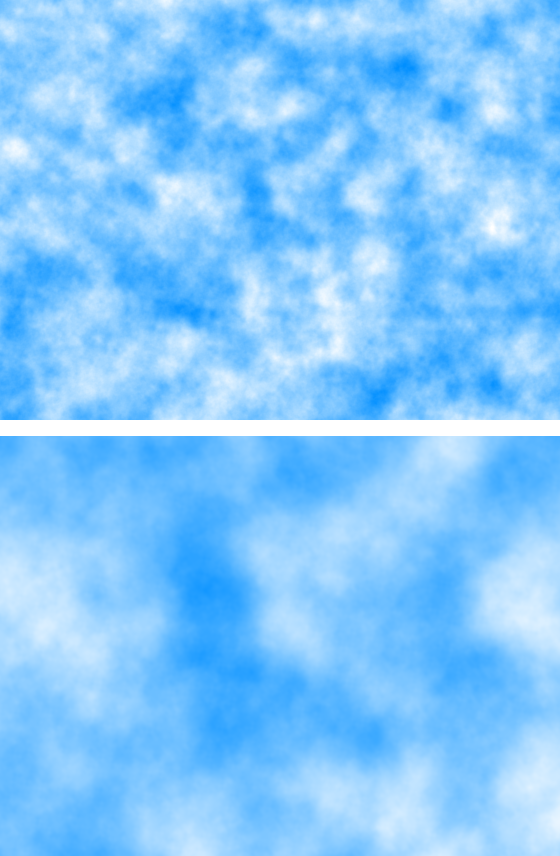
Top, the full canvas; bottom, a detail of the centre.
A WebGL 1 fragment shader for this texture:

```glsl
precision highp float;
// Soft white clouds over a bright blue sky.
// Fractal value noise, turned between octaves to hide its grid,
// drives a straight blend from deep sky blue to white.

uniform vec2 u_resolution;

const int OCTAVES = 6;
const float CELLS_PER_HEIGHT = 10.5;
const float GAIN = 0.54;
const float CONTRAST = 1.3;
const float MEAN_COVER = 0.49;
const vec3 SKY_BLUE = vec3(0.0, 0.56, 1.0);
const vec3 CLOUD_WHITE = vec3(1.0);

// Sine hash: one random value in 0..1 per lattice point
float hash(vec2 p) {
  return fract(sin(dot(p, vec2(127.1, 311.7))) * 43758.5453);
}

// Smoothly interpolated lattice values
float valueNoise(vec2 p) {
  vec2 cell = floor(p);
  vec2 f = fract(p);
  vec2 blend = f * f * (3.0 - 2.0 * f);
  float bottom = mix(hash(cell), hash(cell + vec2(1.0, 0.0)), blend.x);
  float top = mix(hash(cell + vec2(0.0, 1.0)), hash(cell + vec2(1.0)), blend.x);
  return mix(bottom, top, blend.y);
}

mat2 rotation(float angle) {
  float c = cos(angle);
  float s = sin(angle);
  return mat2(c, s, -s, c);
}

// Octave sum, normalized to 0..1
float cloudNoise(vec2 p, float gain) {
  mat2 turn = rotation(0.5);
  float sum = 0.0;
  float total = 0.0;
  float amplitude = 1.0;
  for (int i = 0; i < OCTAVES; i++) {
    sum += amplitude * valueNoise(p);
    total += amplitude;
    amplitude *= gain;
    p = turn * p * 2.0 + vec2(17.3, 9.1);
  }
  return sum / total;
}

// Cloud cover from clear blue (0) to dense white (1)
vec3 skyColor(float density, float contrast) {
  float cover = clamp(MEAN_COVER + (density - 0.5) * contrast, 0.0, 1.0);
  return mix(SKY_BLUE, CLOUD_WHITE, cover);
}

void main() {
  vec2 uv = gl_FragCoord.xy / u_resolution.y;
  float density = cloudNoise(uv * CELLS_PER_HEIGHT + vec2(3.7, 5.2), GAIN);
  gl_FragColor = vec4(skyColor(density, CONTRAST), 1.0);
}
```
